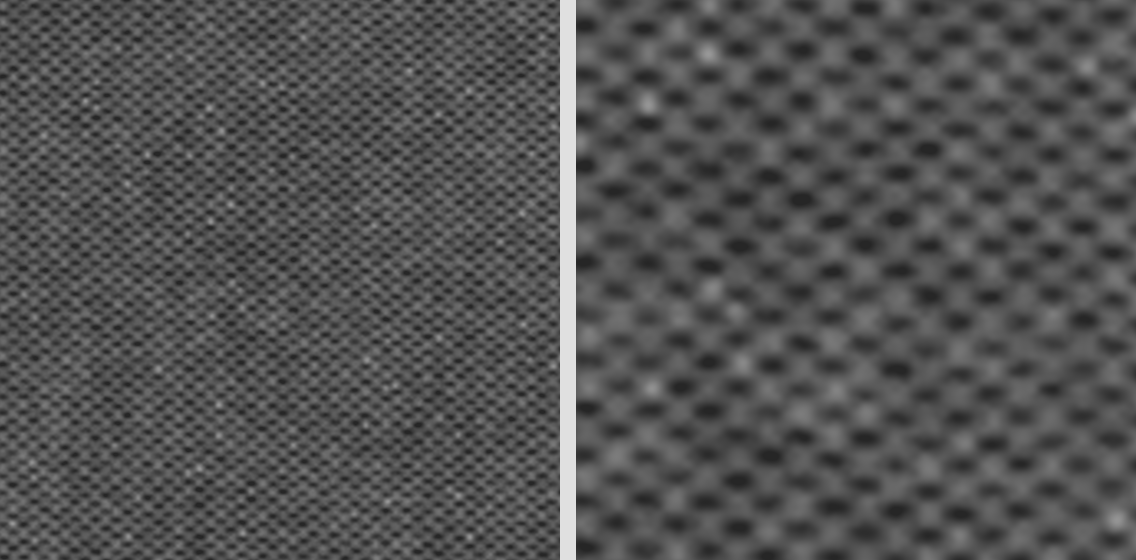
Left: the whole. Right: its middle third, enlarged.
This texture is drawn by a WebGL 1 fragment shader. Its source:

```glsl
precision highp float;
// Charcoal woven cloth: staggered light stitches parted by short dark gaps.

uniform vec2 u_resolution;

const vec2 WEAVE_COUNT = vec2(54.0, 35.0); // half-repeats across, repeats down
const vec2 WEAVE_SHIFT = vec2(0.2, -0.2);
const float ROW_TILT = 1.0; // repeats that a row sinks from left to right
const vec2 STITCH_SIZE = vec2(0.40, 0.26);
const vec2 GAP_SIZE = vec2(0.42, 0.15);
const vec2 GLINT_SIZE = vec2(0.22, 0.14);
const float BASE_TONE = 0.296;
const float STITCH_LIGHT = 0.140;
const float GAP_SHADE = 0.180;
const float GLINT_LIGHT = 0.15;

float hash(vec2 p) {
  vec3 q = fract(vec3(p.xyx) * 0.1031);
  q += dot(q, q.yzx + 33.33);
  return fract((q.x + q.y) * q.z);
}

float valueNoise(vec2 p) {
  vec2 cell = floor(p);
  vec2 f = fract(p);
  f = f * f * (3.0 - 2.0 * f);
  float low = mix(hash(cell), hash(cell + vec2(1.0, 0.0)), f.x);
  float high = mix(hash(cell + vec2(0.0, 1.0)), hash(cell + vec2(1.0)), f.x);
  return mix(low, high, f.y);
}

// Noise centred on zero, from -0.5 to 0.5
float signedNoise(vec2 p) {
  return valueNoise(p) - 0.5;
}

float softSpot(vec2 offset, vec2 size) {
  vec2 d = offset / size;
  return exp(-0.5 * dot(d, d));
}

// Light and shade of one stitch; p is measured from its lower centre
float stitchTone(vec2 p, vec2 id) {
  vec2 jitter = vec2(hash(id + 17.3), hash(id + 41.7)) - 0.5;
  vec2 center = vec2(0.0, 0.5) + jitter * vec2(0.14, 0.12);
  float strength = mix(0.65, 1.35, hash(id + 5.1));
  float depth = mix(0.75, 1.25, hash(id + 73.9));
  float glint = smoothstep(0.93, 1.0, hash(id + 101.3));
  float tone = STITCH_LIGHT * strength * softSpot(p - center, STITCH_SIZE);
  tone -= GAP_SHADE * depth * softSpot(p - jitter * 0.1, GAP_SIZE);
  tone += GLINT_LIGHT * glint * softSpot(p - center - jitter * 0.3, GLINT_SIZE);
  return tone;
}

// Sum the nearby stitches; every other column is shifted by half a repeat
float weave(vec2 p) {
  float baseColumn = floor(p.x);
  float tone = 0.0;
  for (int i = -1; i <= 1; i++) {
    float column = baseColumn + float(i);
    float y = p.y + 0.5 * mod(column, 2.0);
    float baseRow = floor(y);
    for (int j = -1; j <= 1; j++) {
      vec2 id = vec2(column, baseRow + float(j));
      tone += stitchTone(vec2(p.x - column - 0.5, y - id.y), id + 8.0);
    }
  }
  return tone;
}

void main() {
  vec2 uv = gl_FragCoord.xy / u_resolution;

  // Slightly uneven thread paths on gently sloping rows
  vec2 wobble = vec2(signedNoise(uv * 11.0), signedNoise(uv * 11.0 + 60.0));
  vec2 thread = uv * WEAVE_COUNT + WEAVE_SHIFT + wobble * 0.2;
  thread.y += ROW_TILT * uv.x;
  float tone = BASE_TONE + weave(thread);

  // Lengthwise thread streaks, broad clouding and fibre grain
  tone += 0.034 * signedNoise(vec2(uv.x * WEAVE_COUNT.x, uv.y * 5.0) + 30.0);
  tone += 0.032 * signedNoise(uv * 9.0 + 90.0);
  tone += 0.055 * signedNoise(uv * vec2(170.0, 200.0) + 12.0);

  gl_FragColor = vec4(vec3(clamp(tone, 0.15, 0.62)), 1.0);
}
```
